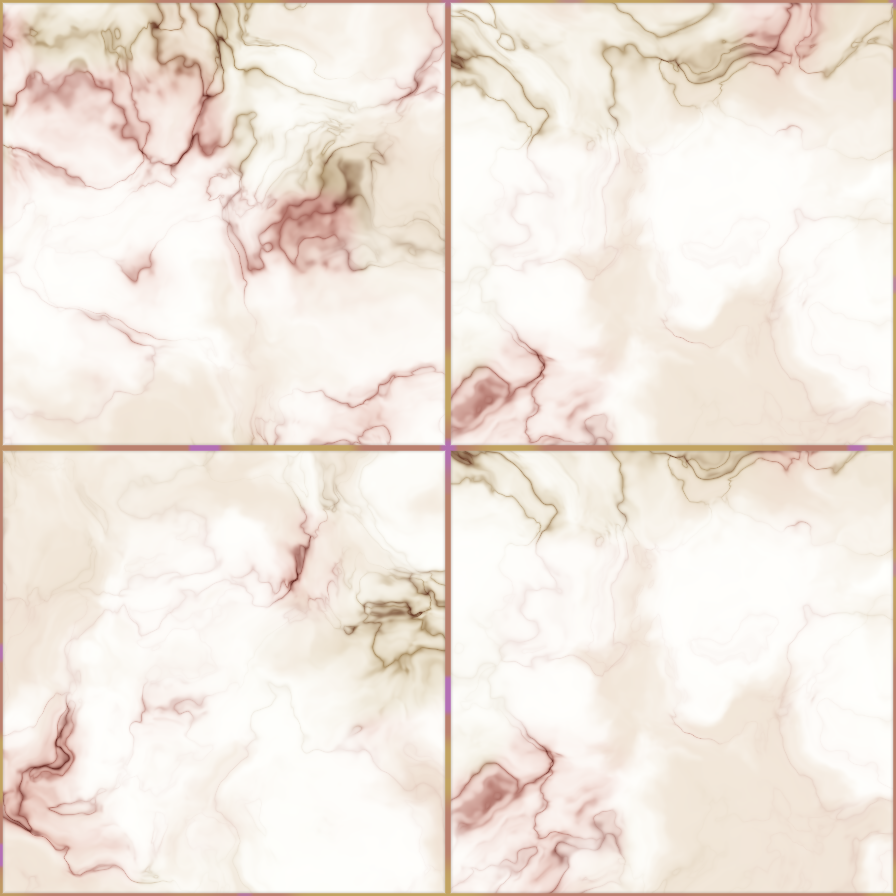
This texture is drawn by a three.js fragment shader. Its source:

```glsl
// Two by two polished cream marble tiles with rose and ochre veins and thin grout
varying vec2 vUv;

float hash(vec2 p) {
  vec3 q = fract(vec3(p.xyx) * 0.1031);
  q += dot(q, q.yzx + 33.33);
  return fract((q.x + q.y) * q.z);
}

float noise(vec2 p) {
  vec2 i = floor(p);
  vec2 f = fract(p);
  f = f * f * f * (f * (f * 6.0 - 15.0) + 10.0);
  return mix(mix(hash(i), hash(i + vec2(1.0, 0.0)), f.x),
             mix(hash(i + vec2(0.0, 1.0)), hash(i + 1.0), f.x), f.y);
}

float fbm(vec2 p) {
  float sum = 0.0;
  float amplitude = 0.5;
  for (int i = 0; i < 5; i++) {
    sum += amplitude * noise(p);
    p = mat2(1.6, 1.2, -1.2, 1.6) * p + 7.3;
    amplitude *= 0.5;
  }
  return sum / 0.97;
}

// Distance in noise value from a winding contour
float contour(vec2 p) {
  return abs(fbm(p) - 0.5);
}

vec3 marble(vec2 p, float strength) {
  vec2 warp = vec2(fbm(p * 3.0 + 11.0), fbm(p * 3.0 + 47.0)) - 0.5;
  vec2 q = p + 0.45 * warp;

  // Cloudy beige wash over a nearly white body
  float cloud = fbm(q * 3.2 + 80.0);
  vec3 color = mix(vec3(1.0, 1.0, 0.99), vec3(0.94, 0.89, 0.83),
                   0.85 * smoothstep(0.42, 0.72, cloud));

  // Veins gather in patches and fade out between them
  float patches = smoothstep(0.42, 0.68, fbm(p * 2.6 + 0.25 * warp + 23.0)) * strength;
  float mainVein = contour(q * 2.8 + 5.0);
  float sideVein = contour(q * 4.6 + 61.0);
  float rosy = smoothstep(0.38, 0.58, noise(p * 4.0 + 31.0));

  // Soft stain around the veins
  float stain = exp(-mainVein / 0.07) + 0.6 * exp(-sideVein / 0.06);
  vec3 stainColor = mix(vec3(0.87, 0.81, 0.69), vec3(0.90, 0.72, 0.67), rosy);
  color = mix(color, stainColor, clamp(stain * (0.08 + 0.85 * patches), 0.0, 0.85));

  // Fine threads, darkest where the patches are dense
  float thread = exp(-mainVein / 0.012) * (0.12 + 0.85 * patches)
               + exp(-sideVein / 0.013) * (0.04 + 0.75 * patches);
  vec3 threadColor = mix(vec3(0.62, 0.50, 0.32), vec3(0.60, 0.31, 0.27), rosy);
  color = mix(color, threadColor, clamp(thread * 0.8, 0.0, 0.85));

  // Dark cores where two veins run together
  float core = exp(-mainVein / 0.012) * exp(-sideVein / 0.05) * patches;
  return mix(color, vec3(0.30, 0.09, 0.07), clamp(core * 0.9, 0.0, 0.8));
}

vec3 grout(vec2 p) {
  vec3 color = mix(vec3(0.76, 0.64, 0.38), vec3(0.73, 0.50, 0.43),
                   smoothstep(0.3, 0.7, noise(p * 14.0 + 3.0)));
  // Rare violet flecks
  return mix(color, vec3(0.70, 0.42, 0.78), 0.8 * smoothstep(0.82, 0.92, noise(p * 22.0 + 90.0)));
}

void main() {
  vec2 grid = vUv * 2.0;
  vec2 cell = min(floor(grid), 1.0);
  vec2 local = grid - cell;

  // Each tile is cut from a different part of the stone
  vec2 cut = vec2(hash(cell + 4.0), hash(cell + 19.0)) * 40.0;
  vec3 color = marble(local + cut, 1.0 - 0.25 * cell.x);

  // Joint with a faint shaded rim
  vec2 inset = 0.5 * min(local, 1.0 - local);
  float edge = min(inset.x, inset.y);
  color *= 1.0 - 0.10 * (1.0 - smoothstep(0.003, 0.007, edge));
  color = mix(grout(vUv), color, smoothstep(0.0022, 0.0042, edge));

  gl_FragColor = vec4(color, 1.0);
}
```
